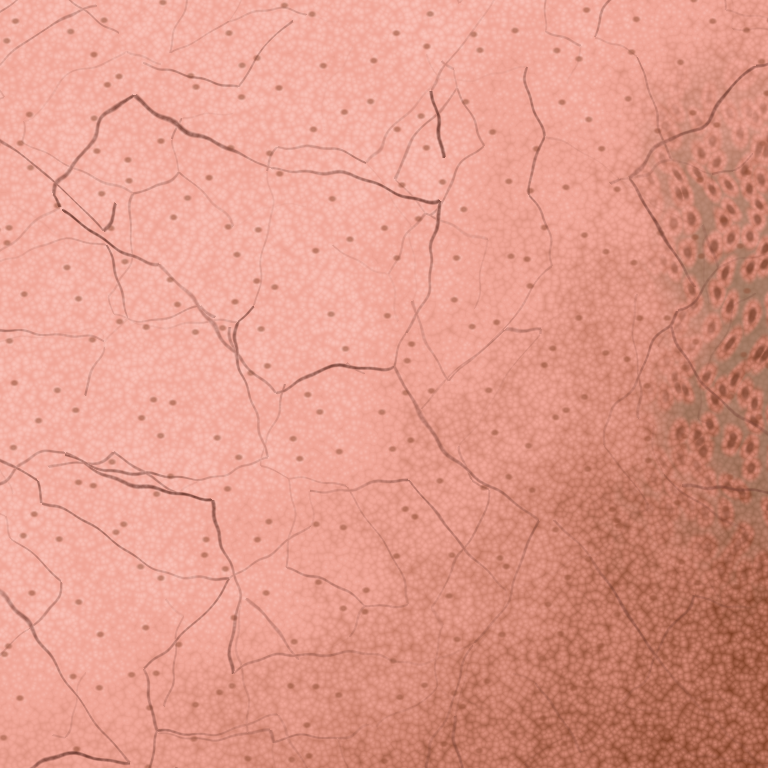
This texture is drawn by a Shadertoy shader. Its source:

```glsl
#define CRACK_WIDTH 0.0030
#define CRACK_COLOR vec3(0.43, 0.23, 0.19)
#define GRAIN_SCALE 135.0
#define GRAIN_AMOUNT 0.36
#define PLASTER_LIGHT vec3(0.985, 0.765, 0.725)
#define PLASTER_PINK vec3(0.945, 0.650, 0.592)
#define PLASTER_TAN vec3(0.800, 0.505, 0.425)
#define PLASTER_BROWN vec3(0.550, 0.295, 0.195)
#define STAIN_COLOR vec3(0.56, 0.46, 0.37)

vec2 hash2(vec2 p) {
    vec3 q = fract(p.xyx * vec3(0.1031, 0.1030, 0.0973));
    q += dot(q, q.yzx + 33.33);
    return fract((q.xx + q.yz) * q.zy);
}

// Distance to the nearest scattered point
float cellular(vec2 p) {
    vec2 cell = floor(p), f = p - cell;
    float nearest = 2.0;
    for (int j = -1; j <= 1; j++)
    for (int i = -1; i <= 1; i++) {
        vec2 g = vec2(i, j);
        vec2 r = g + hash2(cell + g) - f;
        nearest = min(nearest, dot(r, r));
    }
    return sqrt(nearest);
}

// x: distance to the closest cell border, y: random value of that border
vec2 cellBorder(vec2 p) {
    vec2 cell = floor(p), f = p - cell;
    vec2 homeCell = vec2(0.0), home = vec2(0.0);
    float nearest = 8.0;
    for (int j = -1; j <= 1; j++)
    for (int i = -1; i <= 1; i++) {
        vec2 g = vec2(i, j);
        vec2 r = g + hash2(cell + g) - f;
        float d = dot(r, r);
        if (d < nearest) { nearest = d; home = r; homeCell = g; }
    }
    vec2 border = vec2(8.0, 0.0);
    for (int j = -2; j <= 2; j++)
    for (int i = -2; i <= 2; i++) {
        vec2 g = homeCell + vec2(i, j);
        vec2 r = g + hash2(cell + g) - f;
        vec2 span = r - home;
        if (dot(span, span) > 1e-5) {
            float d = dot(0.5 * (home + r), normalize(span));
            if (d < border.x)
                border = vec2(d, hash2(2.0 * cell + g + homeCell + 7.0).x);
        }
    }
    return border;
}

// Cracks along cell borders; some borders stay closed, others fade out
float cracks(vec2 p, float scale, float seed, float width, float closed) {
    vec2 border = cellBorder(p * scale + seed);
    float open = smoothstep(closed, min(closed + 0.45, 1.0), border.y);
    float fade = 0.68 + 0.32 * sin(p.x * 17.0 + seed + 2.0 * sin(p.y * 13.0));
    float w = width * mix(0.55, 1.0, open * fade) + 0.5 / iResolution.y;
    float line = 1.0 - smoothstep(0.15 * w, w, border.x / scale);
    return line * open * fade;
}

// Bends straight borders into wandering, slightly jagged lines
vec2 wander(vec2 p) {
    vec2 q = p + 0.016 * sin(p.yx * vec2(15.0, 18.0) + vec2(1.0, 4.0));
    q += 0.0050 * sin(q.yx * vec2(49.0, 43.0) + q * 21.0);
    return q + 0.0014 * sin(q.yx * vec2(137.0, 151.0));
}

vec3 plaster(float tone) {
    vec3 c = mix(PLASTER_LIGHT, PLASTER_PINK, smoothstep(0.0, 0.27, tone));
    c = mix(c, PLASTER_TAN, clamp((tone - 0.27) / 0.33, 0.0, 1.0));
    return mix(c, PLASTER_BROWN, clamp((tone - 0.60) / 0.40, 0.0, 1.3));
}

void mainImage(out vec4 fragColor, in vec2 fragCoord) {
    vec2 uv = fragCoord / iResolution.xy;
    vec2 p = fragCoord / iResolution.y;
    vec2 bent = wander(p);

    // Broad shading towards the lower right, with soft blotches
    float blotch = cellular(bent * 9.0 + 3.0) - 0.45;
    float shade = smoothstep(0.45, 1.25, 0.75 * uv.x + 0.5 * (1.0 - uv.y) + 0.10 * blotch);
    float tone = 0.17 + 0.68 * shade + 0.05 * blotch;
    tone += 0.15 * smoothstep(0.22, 0.0, uv.y) * (1.0 - shade);

    // Sandy grain, rougher where the plaster is worn
    vec2 turned = mat2(0.8, 0.6, -0.6, 0.8) * p;
    float fine = cellular(turned * GRAIN_SCALE) - 0.47;
    float coarse = cellular(turned.yx * GRAIN_SCALE * 0.43 + 19.0) - 0.47;
    tone += GRAIN_AMOUNT * (0.62 * fine + 0.38 * coarse) * (0.8 + 0.9 * shade);
    vec3 color = plaster(tone);

    // Grey-green weathering and flakes near the right edge
    float flakes = cellular(bent * vec2(42.0, 27.0) + 5.0);
    float weather = smoothstep(0.80, 0.98, uv.x + 0.12 * blotch);
    weather *= smoothstep(0.15, 0.45, uv.y) * smoothstep(0.98, 0.65, uv.y);
    color = mix(color, STAIN_COLOR, 0.65 * weather * smoothstep(0.35, 0.65, flakes));
    color = mix(color, PLASTER_BROWN * 0.8, 0.7 * weather * smoothstep(0.30, 0.10, flakes));

    // Sparse rusty pits
    float pit = smoothstep(0.10, 0.03, cellular(p * vec2(15.0, 19.0) + 41.0));
    color = mix(color, PLASTER_BROWN, 0.5 * pit);

    // Strong, medium and hairline crack networks
    float crack = 0.92 * cracks(bent, 3.6, 12.0, CRACK_WIDTH, 0.22);
    crack = max(crack, 0.70 * cracks(bent.yx, 5.2, 31.0, CRACK_WIDTH * 0.8, 0.34));
    crack = max(crack, 0.45 * cracks(bent, 8.5, 57.0, CRACK_WIDTH * 0.7, 0.42));
    crack *= (1.0 - 0.55 * shade) * (0.85 + 0.4 * fine);
    color = mix(color, CRACK_COLOR, clamp(crack, 0.0, 1.0));

    fragColor = vec4(clamp(color, 0.0, 1.0), 1.0);
}
```
